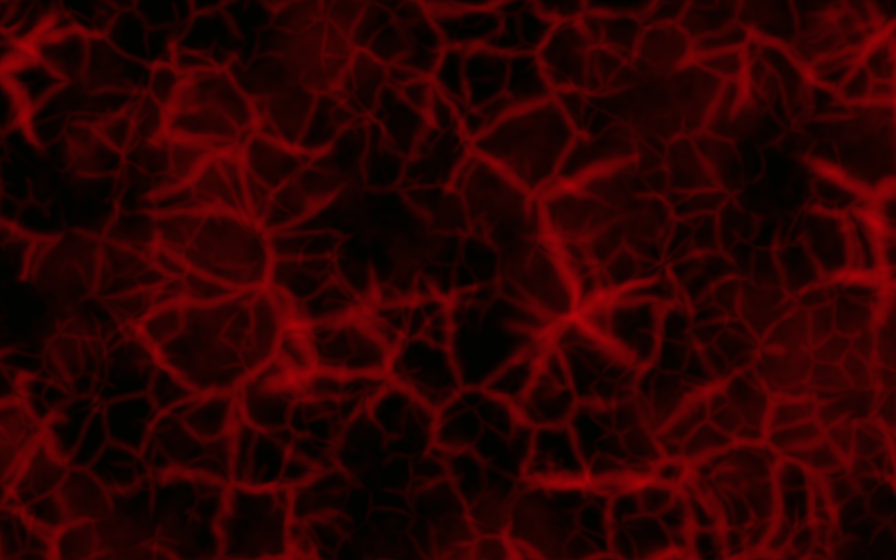
A Shadertoy shader for this texture:

```glsl
// Glowing dark red veins, broken and angular, over a mottled black-red ground.
#define VEIN_SCALE 4.4
#define VEIN_WIDTH 0.0135
#define VEIN_GLOW 0.43
#define VEIN_LAYERS 4
#define WARP 0.028
#define CLOUD_SCALE 5.0
#define CLOUD_LEVEL 0.085
#define CLOUD_CONTRAST 0.52
#define DARK_COLOR vec3(0.0, 0.006, 0.0)
#define VEIN_COLOR vec3(1.0, 0.0, 0.045)

vec2 hash2(vec2 p) {
    vec3 q = fract(p.xyx * vec3(0.1031, 0.1030, 0.0973));
    q += dot(q, q.yzx + 33.33);
    return fract((q.xx + q.yz) * q.zy);
}

float valueNoise(vec2 p) {
    vec2 cell = floor(p), f = fract(p);
    f = f * f * (3.0 - 2.0 * f);
    float low = mix(hash2(cell).x, hash2(cell + vec2(1, 0)).x, f.x);
    float high = mix(hash2(cell + vec2(0, 1)).x, hash2(cell + vec2(1, 1)).x, f.x);
    return mix(low, high, f.y);
}

// Layered noise, about 0.5 on average, with fine grain.
float cloud(vec2 p) {
    float sum = 0.0, weight = 0.5, total = 0.0;
    for (int i = 0; i < 5; i++) {
        sum += weight * valueNoise(p);
        total += weight;
        weight *= 0.66;
        p = mat2(1.6, 1.2, -1.2, 1.6) * p + 17.3;
    }
    return sum / total;
}

// Distance to the nearest border between Voronoi cells.
float cellBorder(vec2 p) {
    vec2 cell = floor(p), f = fract(p);
    vec2 nearestCell = vec2(0), nearest = vec2(8);
    for (int y = -1; y <= 1; y++)
    for (int x = -1; x <= 1; x++) {
        vec2 offset = vec2(x, y);
        vec2 toSeed = offset + hash2(cell + offset) - f;
        if (dot(toSeed, toSeed) < dot(nearest, nearest)) {
            nearest = toSeed;
            nearestCell = offset;
        }
    }
    float border = 8.0;
    for (int y = -2; y <= 2; y++)
    for (int x = -2; x <= 2; x++) {
        vec2 offset = nearestCell + vec2(x, y);
        vec2 toSeed = offset + hash2(cell + offset) - f;
        vec2 between = toSeed - nearest;
        if (dot(between, between) > 1e-5)
            border = min(border, dot(0.5 * (nearest + toSeed), normalize(between)));
    }
    return border;
}

// Vein layers from broad and bright to thin and faint, broken up by noise.
float veins(vec2 p) {
    float sum = 0.0, scale = VEIN_SCALE, width = VEIN_WIDTH, glow = VEIN_GLOW;
    float threshold = 0.52;
    for (int i = 0; i < VEIN_LAYERS; i++) {
        vec2 shift = vec2(31.7, 12.9) * float(i + 1);
        float presence = valueNoise(p * scale * 0.9 + shift.yx);
        presence = smoothstep(threshold, threshold + 0.26, presence);
        float d = cellBorder(p * scale + shift) / scale;
        float taper = width * mix(0.65, 1.1, presence);
        sum += glow * presence * exp(-d * d / (taper * taper));
        scale *= 1.6;
        width *= 0.76;
        glow *= 0.6;
        threshold = 0.36;
    }
    return sum;
}

void mainImage(out vec4 fragColor, in vec2 fragCoord) {
    vec2 p = fragCoord / iResolution.y + 3.0;

    // Rough displacement makes the veins crooked.
    vec2 bend = vec2(valueNoise(p * 13.0), valueNoise(p * 13.0 + 41.0)) - 0.5;
    bend += 0.4 * (vec2(valueNoise(p * 31.0), valueNoise(p * 31.0 + 23.0)) - 0.5);

    float ground = CLOUD_LEVEL + CLOUD_CONTRAST * (cloud(p * CLOUD_SCALE) - 0.5);
    float grain = 0.85 + 0.3 * valueNoise(p * 60.0);
    float light = max(ground, 0.008) + veins(p + WARP * bend) * grain;
    light = min(light, 0.35 + 0.55 * max(light - 0.35, 0.0));
    fragColor = vec4(DARK_COLOR + VEIN_COLOR * max(light, 0.0), 1.0);
}
```
